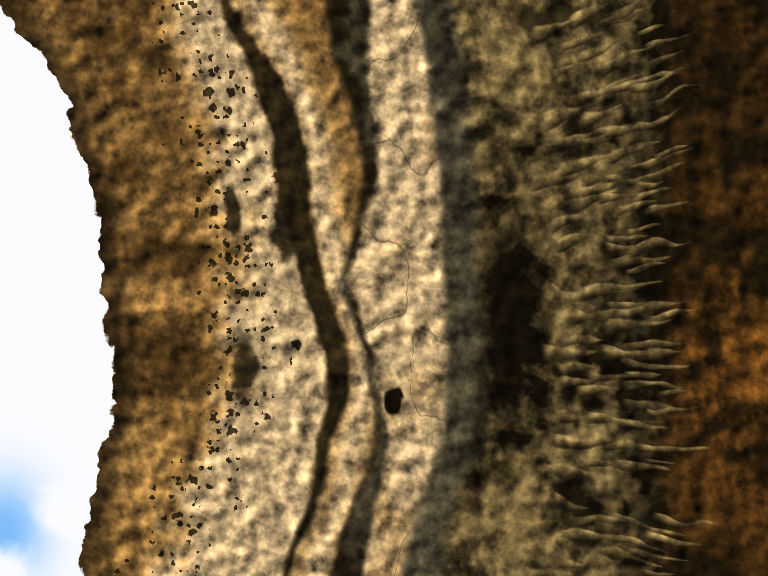
Give the GLSL for this texture, as a Shadertoy shader.

```glsl
// Weathered limestone overhang: sky, pale strata, dark cracks and a dripstone ceiling.
#define SKY vec3(0.99, 0.99, 1.0)
#define BLUE vec3(0.50, 0.74, 0.98)
#define BLACK vec3(0.075, 0.058, 0.028)
#define BROWN vec3(0.27, 0.19, 0.09)
#define OCHRE vec3(0.59, 0.44, 0.235)
#define PALE vec3(0.73, 0.62, 0.45)
#define GREY vec3(0.25, 0.225, 0.165)
#define OLIVE vec3(0.52, 0.435, 0.265)
#define RUST vec3(0.36, 0.225, 0.085)
#define WARP 0.03
#define RELIEF 1.5

// Strata positions at nine even heights, bottom to top, in 1/576 of the height
const float RIM[9] = float[](82., 92., 108., 112., 103., 97., 78., 55., -2.);
const float CRUST[9] = float[](140., 160., 195., 212., 205., 204., 192., 178., 152.);
const float CRACK[9] = float[](285., 312., 330., 340., 318., 299., 290., 265., 230.);
const float CRACK_WIDTH[9] = float[](4., 5., 8., 13., 13., 17., 17., 12., 5.);
const float LEDGE[9] = float[](345., 365., 382., 370., 347., 360., 368., 352., 345.);
const float LEDGE_WIDTH[9] = float[](18., 13., 6., 5., 3., 4., 9., 15., 23.);
const float WALL_END[9] = float[](404., 420., 441., 446., 443., 440., 435., 427., 414.);

float hash(vec2 p) {
    vec3 q = fract(p.xyx * 0.1031);
    q += dot(q, q.yzx + 33.33);
    return fract((q.x + q.y) * q.z);
}

float noise(vec2 p) {
    vec2 i = floor(p), f = fract(p);
    f = f * f * (3.0 - 2.0 * f);
    return mix(mix(hash(i), hash(i + vec2(1, 0)), f.x),
               mix(hash(i + vec2(0, 1)), hash(i + vec2(1, 1)), f.x), f.y);
}

float fbm(vec2 p) {
    float sum = 0.0, amp = 0.5;
    for (int i = 0; i < 5; i++) {
        sum += amp * noise(p);
        p = mat2(1.6, 1.2, -1.2, 1.6) * p + 17.3;
        amp *= 0.5;
    }
    return sum;
}

// Catmull-Rom spline through the knots
float curve(float y, float k[9]) {
    float s = clamp(y, 0.0, 1.0) * 8.0;
    int i = int(min(s, 7.0));
    float t = s - float(i), a = k[max(i - 1, 0)], b = k[i], c = k[i + 1], d = k[min(i + 2, 8)];
    return (b + 0.5 * t * (c - a + t * (2.0 * a - 5.0 * b + 4.0 * c - d + t * (3.0 * (b - c) + d - a)))) / 576.0;
}

float blob(vec2 p, float x, float y, float rx, float ry) {
    vec2 d = (p - vec2(x, y)) / vec2(rx, ry);
    return exp(-dot(d, d));
}

// Pits scattered in a jittered grid
float pits(vec2 g, float density) {
    vec2 id = floor(g), center = 0.3 + 0.4 * vec2(hash(id + 3.1), hash(id + 9.7));
    float radius = 0.12 + 0.22 * hash(id + 5.3);
    float d = length(fract(g) - center) + 0.35 * (noise(g * 5.0) - 0.5);
    return smoothstep(radius, radius - 0.12, d) * step(hash(id), density);
}

// Layered rows of tapering dripstones
vec3 dripstones(vec3 col, vec2 p) {
    float slope = mix(-0.2, 0.45, p.y), grit = 0.35 + 1.1 * fbm(p * 48.0);
    for (float i = 0.0; i < 5.0; i++) {
        float row = (p.y - slope * (p.x - 1.0) + 0.016 * noise(p * 22.0 + i)) * (19.0 + 4.0 * i);
        vec2 id = vec2(floor(row), i * 13.0);
        float t = (p.x - 0.91 - 0.042 * i - 0.06 * hash(id)) / (0.05 + 0.1 * hash(id + 4.0));
        float across = fract(row) - 0.5;
        float girth = 0.42 * sqrt(clamp(1.0 - t, 0.0, 1.0)) * (0.5 + 0.5 * noise(vec2(p.x * 45.0, id.x)));
        float mask = smoothstep(0.0, 0.12, girth - abs(across)) * smoothstep(0.0, 0.2, t);
        vec3 stone = mix(BLACK, OLIVE * 1.15, smoothstep(-0.35, 0.25, across) * grit);
        col = mix(col, stone, mask * step(0.32, hash(id + 8.0)) * 0.88);
    }
    return col;
}

void mainImage(out vec4 fragColor, in vec2 fragCoord) {
    vec2 p = fragCoord / iResolution.y;
    float px = 1.0 / iResolution.y, broad = fbm(p * 9.0), rough = fbm(p * 34.0 + 5.0);
    vec2 w = p + WARP * (vec2(broad, fbm(p * 13.0 + 40.0)) - 0.48) + 0.014 * (rough - 0.48);
    float mottle = smoothstep(0.32, 0.64, 0.5 * (broad + rough));
    float rim = p.x - curve(p.y, RIM), crust = w.x - curve(w.y, CRUST), crack = w.x - curve(w.y, CRACK);
    float ledge = w.x - curve(w.y, LEDGE), streak = w.x - curve(w.y, WALL_END);

    // Outer crust
    float warm = blob(w, 0.28, 0.49, 0.09, 0.04) + blob(w, 0.27, 0.16, 0.08, 0.13);
    warm += 1.1 * mottle - blob(w, 0.30, 0.39, 0.08, 0.07);
    vec3 col = mix(BROWN, OCHRE, clamp(0.65 * warm, 0.0, 1.0));
    col *= mix(0.5, 1.0, smoothstep(0.0, 0.06, rim));

    // First pale wall with stains and pits
    vec3 wall = mix(OCHRE, PALE, smoothstep(0.0, 0.09, crust + 0.05 * (mottle - 0.5)));
    col = mix(col, wall, smoothstep(-0.02, 0.025, crust));
    float stain = blob(w, 0.425, 0.36, 0.033, 0.07) + blob(w, 0.495, 0.61, 0.035, 0.07);
    stain += blob(w, 0.405, 0.63, 0.015, 0.05);
    float trail = exp(-pow(abs(crust - 0.055) / 0.055, 2.0));
    float spots = max(pits(p * 34.0, 0.55 * trail), pits(p * 62.0 + 23.0, 0.5 * trail));
    spots = max(spots, smoothstep(0.32, 0.7, stain * (0.45 + rough)));
    col = mix(col, BLACK * 1.4, spots * 0.85);

    // Ochre ledge, bright lip and main crack
    col = mix(col, mix(BROWN, OCHRE, 0.45 + 0.5 * mottle), smoothstep(0.0, 0.015, crack));
    col = mix(col, PALE * 1.04, 0.95 * exp(-pow(abs(crack - 0.045) / 0.03, 2.0)));
    float gap = curve(w.y, CRACK_WIDTH) - abs(crack);
    col = mix(col, BLACK * (1.0 + mottle), 0.95 * smoothstep(-0.006, 0.008, gap));

    // Second pale wall, veins and shadowed ledge
    float inner = smoothstep(0.0, 0.012, ledge);
    col = mix(col, mix(PALE, OCHRE, 0.45 * smoothstep(0.45, 0.7, broad)), inner);
    col *= 1.0 - 0.3 * inner * smoothstep(0.012, 0.0, abs(noise(w * vec2(15.0, 6.0)) - 0.5));
    gap = curve(w.y, LEDGE_WIDTH) - abs(ledge);
    col = mix(col, mix(BLACK, GREY, mottle), 0.92 * smoothstep(-0.008, 0.008, gap));
    col = mix(col, BLACK, smoothstep(0.3, 0.6, blob(w, 0.686, 0.305, 0.016, 0.024)));

    // Grey water streak and olive shelf
    col = mix(col, GREY * (0.75 + 0.5 * mottle), smoothstep(-0.012, 0.012, streak));
    float shelf = mottle + 0.5 * blob(w, 0.885, 0.06, 0.09, 0.09) - 1.1 * blob(w, 0.885, 0.44, 0.055, 0.2);
    shelf += 0.25 * smoothstep(0.7, 1.0, p.y) - 0.75 * smoothstep(1.02, 1.16, w.x);
    col = mix(col, mix(BLACK, OLIVE, clamp(shelf, 0.0, 1.0) * 0.85), smoothstep(0.045, 0.085, streak));

    // Rusty ceiling and dripstones
    float rust = 0.12 + mottle * (0.35 + 0.75 * blob(p, 1.29, 0.36, 0.13, 0.26));
    col = dripstones(mix(col, mix(BLACK, RUST, rust), smoothstep(1.12, 1.21, w.x)), p);

    // Relief and grain
    vec2 g = p * 40.0;
    col *= 1.0 + RELIEF * (fbm(g) - fbm(g + vec2(0.45, -0.45))) + 0.55 * (fbm(p * 75.0) - 0.48);

    // Sky behind the ragged rim
    float blue = blob(p, 0.01, 0.08, 0.07, 0.09) * smoothstep(0.3, 0.6, broad);
    col = mix(mix(SKY, BLUE, blue), col, smoothstep(-px, px, rim + 0.035 * (rough - 0.48)));
    fragColor = vec4(clamp(col, 0.0, 1.0), 1.0);
}
```
